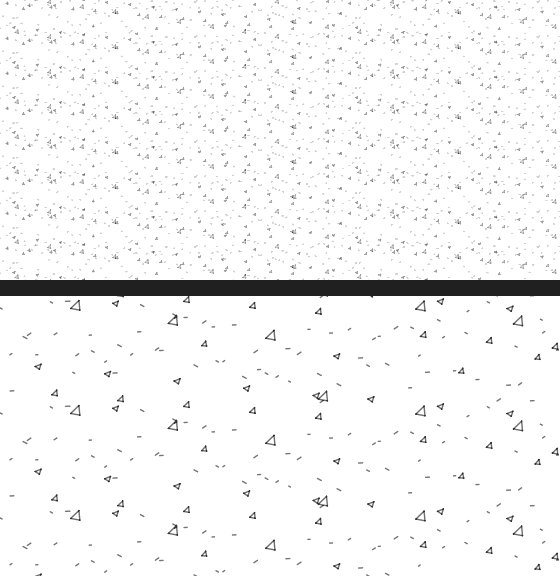
Top: the whole. Bottom: its middle third, enlarged.
This pattern is drawn by a Shadertoy shader. Its source:

```glsl
// Concrete hatch: thin outlined triangles and tiny dashes on white.
// Triangles step along sloped chains and dashes are scattered by hash, all
// wrapped into one wide tile that repeats 8 times down and about 1.63 across.

const float TILE_WIDTH = 9.79; // in units of the tile height

float hash(float n) {
    return fract(sin(n * 12.9898) * 43758.5453);
}

// Offset from a centre to p, taken to the nearest repeat of the tile
vec2 wrapOffset(vec2 p, vec2 centre) {
    vec2 tile = vec2(TILE_WIDTH, 1.0), d = p - centre;
    return d - tile * floor(d / tile + 0.5);
}

// Filtered coverage of a segment, also valid for lines thinner than the filter
float stroke(vec2 p, vec2 a, vec2 b, float width, float blur) {
    vec2 pa = p - a, ba = b - a;
    float d = length(pa - ba * clamp(dot(pa, ba) / dot(ba, ba), 0.0, 1.0));
    return clamp((0.5 * width - d) / blur + 0.5, 0.0, 1.0)
         - clamp((-0.5 * width - d) / blur + 0.5, 0.0, 1.0);
}

// Outlined chip with its apex on the left, turned by an angle
float chip(vec2 p, float size, float angle, float blur) {
    float c = cos(angle), s = sin(angle);
    p = mat2(c, -s, s, c) * p / size + vec2(0.36, 0.17);
    blur /= size;
    float width = 0.0095 / size;
    vec2 apex = vec2(0.0), top = vec2(0.48, 0.57), foot = vec2(0.6, -0.05);
    return stroke(p, apex, top, width, blur)
         + stroke(p, top, foot, width, blur)
         + stroke(p, foot, apex, width, blur);
}

// Row of equal chips, each one step from the last
float chipChain(vec2 p, vec2 start, vec2 stride, int count, float size, float angle, float blur) {
    float ink = 0.0;
    for (int i = 0; i < count; i++)
        ink += chip(wrapOffset(p, start + stride * float(i)), size, angle, blur);
    return ink;
}

void mainImage(out vec4 fragColor, in vec2 fragCoord) {
    float px = 8.0 / iResolution.y;
    float blur = 1.4 * px;
    vec2 p = fragCoord * px;

    // Large chips, then two chains of small ones
    float ink = chipChain(p, vec2(-1.37, -0.63), vec2(0.929, -0.142), 11, 0.145, -0.1, blur);
    ink += chipChain(p, vec2(-0.92, -0.65), vec2(0.662, -0.069), 15, 0.08, -0.5, blur);
    ink += chipChain(p, vec2(-0.42, -0.04), vec2(0.628, -0.0556), 15, 0.085, -0.1, blur);

    // Loose small chips
    for (int i = 0; i < 9; i++) {
        float n = float(i);
        vec2 centre = vec2((n + hash(n + 3.1)) / 9.0 * TILE_WIDTH, hash(n + 17.7));
        ink += chip(wrapOffset(p, centre), 0.075, -0.5 * mod(n, 2.0), blur);
    }

    // Dashes in three directions, spread evenly across the tile
    for (int i = 0; i < 126; i++) {
        float n = float(i);
        vec2 centre = vec2((n + hash(n + 41.3)) / 126.0 * TILE_WIDTH, hash(n + 83.9));
        float angle = 0.6 - 0.55 * mod(n, 3.0);
        vec2 arm = mix(0.008, 0.02, hash(n + 151.2)) * vec2(cos(angle), sin(angle));
        ink += stroke(wrapOffset(p, centre), -arm, arm, 0.009, blur);
    }

    fragColor = vec4(vec3(1.0 - 0.8 * min(ink, 1.0)), 1.0);
}
```
